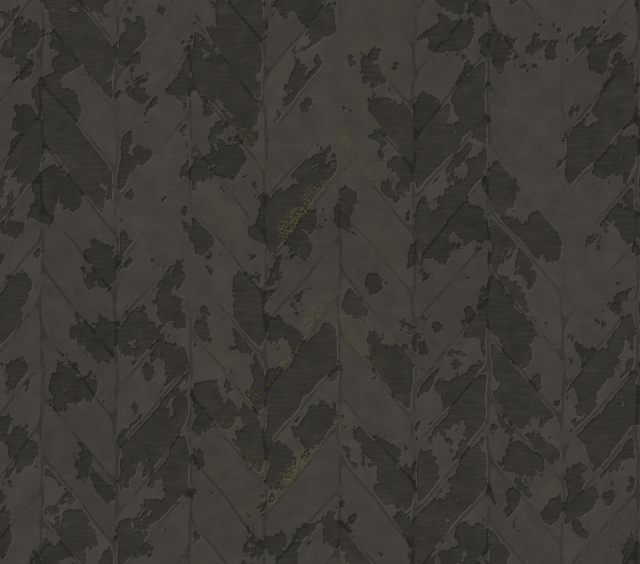
Write a Shadertoy shader that draws this pattern.

```glsl
// Worn dark plaster trowelled over a herringbone of slanted planks, with flakes and brass flecks.

const float COLUMN = 0.132;  // width of one slanted column, in canvas heights
const float FIRST = 0.074;   // x of the first ridge
const float PITCH = 0.111;   // vertical step between planks
const float SLOPE = 1.2;
const float CORNER = 0.014;  // plank corner radius

const vec3 SOOT = vec3(0.150, 0.143, 0.133);
const vec3 PLASTER = vec3(0.290, 0.280, 0.255);
const vec3 BRASS = vec3(0.350, 0.310, 0.185);

float hash(vec2 p) {
    return fract(sin(dot(p, vec2(127.1, 311.7))) * 43758.5);
}

// Distance to the nearest jittered cell point
float cells(vec2 p) {
    vec2 base = floor(p);
    float nearest = 4.0;
    for (int j = -1; j <= 1; j++)
    for (int i = -1; i <= 1; i++) {
        vec2 id = base + vec2(i, j);
        vec2 d = id + vec2(hash(id), hash(id + 57.3)) - p;
        nearest = min(nearest, dot(d, d));
    }
    return sqrt(nearest);
}

// Layered cellular noise, centred near zero
float crust(vec2 p, int layers) {
    float sum = 0.0, amp = 0.5;
    for (int i = 0; i < layers; i++) {
        sum += amp * (cells(p) - 0.41);
        p = mat2(0.8, 0.6, -0.6, 0.8) * p * 2.07 + 3.7;
        amp *= 0.56;
    }
    return sum;
}

// Layered sines that bend straight edges
vec2 warp(vec2 p, float amount) {
    vec2 q = p + amount * sin(p.yx * vec2(31.0, 27.0) + vec2(0.4, 2.1));
    return q + 0.5 * amount * sin(q.yx * vec2(83.0, 71.0) + 1.3);
}

// Broad trowelled areas that hide the planks, from -1 to 1
float trowel(vec2 p) {
    float bands = cos(18.0 * (p.x - 0.30) + 0.8 * sin(p.y * 9.0 + 1.0));
    float sweep = sin(p.y * 11.0 + 2.0 * sin(p.x * 7.0));
    return mix(0.25, 0.8, smoothstep(0.25, 0.75, p.y)) * bands + 0.2 * sweep;
}

// x: distance inside the plank edge, y: plank seed, z: position across it
vec3 plank(vec2 p) {
    float c = (p.x - FIRST) / COLUMN;
    float id = floor(c), t = c - id;
    float side = mod(id, 2.0);
    float row = (p.y - (2.0 * side - 1.0) * SLOPE * COLUMN * (t - 0.5)) / PITCH + 0.5 * side;
    float across = fract(row);
    vec2 inset = 0.5 - abs(vec2(t, across) - 0.5);
    inset *= vec2(COLUMN, PITCH * inversesqrt(1.0 + SLOPE * SLOPE));
    float edge = CORNER - length(max(CORNER - inset, 0.0));
    return vec3(edge, hash(vec2(id, floor(row)) + 4.0), across);
}

// Plaster left on the wall: 0 is bare, 1 is coated
float coating(vec2 p, vec3 board) {
    float stripped = smoothstep(0.003, 0.007, board.x) * smoothstep(0.45, 0.75, board.y);
    float bias = 0.09 + 0.13 * trowel(p) - 0.16 * stripped;
    return smoothstep(-0.025, 0.03, crust(warp(p, 0.008) * vec2(10.0, 8.0), 5) + bias);
}

void mainImage(out vec4 fragColor, in vec2 fragCoord) {
    vec2 p = fragCoord / iResolution.y;
    vec2 toLight = vec2(-0.0018, 0.0022);
    vec3 board = plank(warp(p, 0.002));
    float coat = coating(p, board);
    float relief = coat - coating(p + toLight, plank(warp(p + toLight, 0.002)));
    float open = 1.0 - smoothstep(0.1, 0.8, trowel(p));

    // Coated and bare tones, with mottling and brushed streaks
    float mottle = crust(p * 24.0 + 9.0, 3);
    float streak = cells(p * vec2(28.0, 210.0)) - 0.45;
    float tone = mix(0.38, 0.80, coat);
    tone += 0.35 * mottle + mix(0.22, 0.07, coat) * streak;
    tone += 0.14 * (board.y - 0.5) * open;

    // Plank joints, broken where plaster fills them
    float joint = 1.0 - smoothstep(0.0005, 0.0040, board.x);
    float broken = smoothstep(-0.12, 0.10, mottle + 0.05);
    tone -= 0.34 * joint * broken * open;

    // Lit and shaded flake rims, then fine grain
    tone += 0.24 * relief;
    tone -= 0.9 * coat * (1.0 - coat);
    tone += 0.09 * (hash(floor(p * 450.0)) - 0.5);
    vec3 color = mix(SOOT, PLASTER, clamp(tone, 0.0, 1.1));

    // Brass flecks along a few planks near the middle
    float belt = exp(-pow((p.x - 0.53) / 0.12, 2.0));
    float strip = step(0.5, fract(board.y * 7.3)) * (1.0 - smoothstep(0.25, 0.45, board.z));
    float fleck = 1.0 - smoothstep(0.2, 0.5, cells(p * 170.0));
    float patches = smoothstep(-0.04, 0.12, crust(p * 13.0 + 21.0, 3));
    color = mix(color, BRASS, 0.75 * belt * strip * fleck * patches);

    fragColor = vec4(color, 1.0);
}
```
